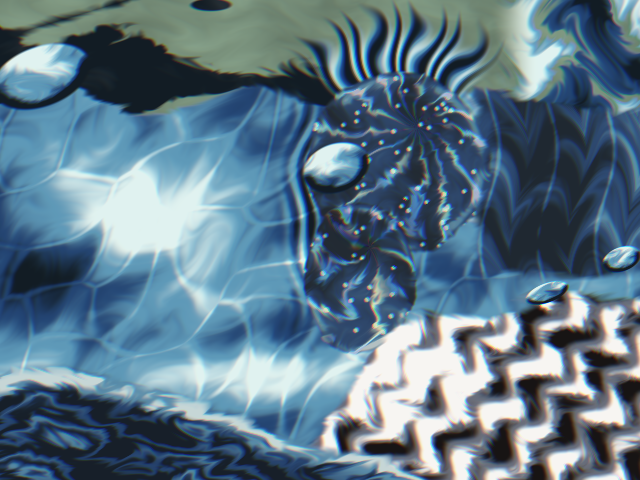
Give the GLSL for this texture, as a Shadertoy shader.

```glsl
// Sunlit water and thick glass: blue facets, two domes, ribbed folds and foam.
// Layered sines give each zone a tone for a colour ramp; soft masks stack the
// zones, and red and blue are sampled apart like a prism.

const vec3 INK = vec3(.07, .11, .14);
const vec3 NAVY = vec3(.14, .27, .45);
const vec3 SKY = vec3(.37, .6, .72);
const vec3 PALE = vec3(.88, .95, .94);
const vec3 SAGE = vec3(.46, .55, .47);
const vec3 SLATE = vec3(.33, .35, .4);

vec2 turn(vec2 p, float a) {
  return vec2(cos(a) * p.x + sin(a) * p.y, cos(a) * p.y - sin(a) * p.x);
}

vec2 hash2(vec2 p) {
  return fract(sin(vec2(dot(p, vec2(127.1, 311.7)), dot(p, vec2(269.5, 183.3)))) * 4375.5);
}

float blob(vec2 p, vec2 center, vec2 size) {
  vec2 d = (p - center) / size;
  return exp(-dot(d, d));
}

float below(float edge, float soft, float v) {
  return 1. - smoothstep(edge - soft, edge + soft, v);
}

// Layered sines, each bent by the one before: about -1 to 1
float ripple(vec2 p, float bend) {
  float sum = 0., amp = .5;
  for (int i = 0; i < 5; i++) {
    p += bend * sin(p.yx * 1.4 + vec2(1.7, 4.1) + float(i));
    sum += amp * sin(p.x + .7 * sin(p.y));
    p = turn(p, .9) * 1.7;
    amp *= .6;
  }
  return sum;
}

// Cellular noise: nearest distance, gap to the second, cell value
vec3 facets(vec2 p) {
  float first = 9., second = 9., id = 0.;
  for (int k = 0; k < 9; k++) {
    vec2 c = floor(p) + vec2(k % 3, k / 3) - 1.;
    float d = length(c + hash2(c) - p);
    second = min(second, max(first, d));
    if (d < first) { first = d; id = hash2(c + 7.).x; }
  }
  return vec3(first, second - first, id);
}

vec3 glass(float t) {
  vec3 c = mix(INK, NAVY, smoothstep(.02, .3, t));
  c = mix(c, SKY, smoothstep(.28, .58, t));
  return mix(c, PALE, smoothstep(.58, .92, t));
}

// Diagonal facets with light and deep patches
vec3 water(vec2 p) {
  vec2 q = turn(p, .7);
  vec3 f = facets(q * vec2(5, 9) + .25 * sin(q.yx * 17.));
  float t = .47 + .23 * ripple(q * vec2(12, 22), .45);
  t += .22 * (f.z - .5) * smoothstep(0., .25, f.y) + .13 * below(.06, .06, f.y);
  t += .42 * blob(p, vec2(.27, .55), vec2(.17, .13));
  t += .45 * blob(p, vec2(.46, .23), vec2(.25, .06));
  t -= .38 * blob(p, vec2(.05, .42), vec2(.14, .1));
  t -= .4 * blob(p, vec2(.6, .31), vec2(.06));
  float threads = sin(p.x * 190. + 4. * sin(p.y * 13.) + 2. * sin(p.y * 31.));
  return glass(t + .4 * threads * blob(p, vec2(.64, .58), vec2(.035, .2)));
}

// Smooth sage surface crossed by a ragged dark band
vec3 bank(vec2 p, float r) {
  float band = abs(p.y - .87 + .08 * p.x) - .08 + .09 * p.x + .045 * r;
  float streak = abs(p.y - .92 - .3 * p.x) - .022 + .08 * p.x + .015 * r;
  float dark = below(0., .009, min(band, streak));
  dark = max(dark, smoothstep(.4, .6, blob(p, vec2(.44, .99), vec2(.05, .015))));
  vec3 c = mix(SAGE * (1. + .12 * r), INK + .07 * max(r, 0.), dark);
  float s = ripple(p * 19., .6);
  return mix(c, glass(.5 + .6 * s), smoothstep(1.02, 1.12, p.x) * smoothstep(.05, .25, abs(s)));
}

vec3 ribs(vec2 p) {
  float fold = fract((p.x + .02 * sin(p.y * 16.)) / .12) - .5;
  float t = .23 + .33 * ripple(p * vec2(15, 26) + vec2(0, 9. * fold * fold), .55);
  t -= .15 * blob(p, vec2(1.12, .52), vec2(.12, .08));
  return mix(glass(t + .25 * below(.03, .03, abs(fold))), SLATE, .2);
}

// Dark dome with bright spokes, rim and sparkles; alpha is its mask
vec4 dome(vec2 p, vec2 center, vec2 size, float spokes, float lift) {
  vec2 d = (p - center) / size, s = d - vec2(.2, .4);
  float r = ripple(p * 34., .5), rad = length(d) + .04 * r;
  float ray = pow(.5 + .5 * sin(atan(s.y, s.x) * spokes + 3. * r + 5. * length(s)), 5.);
  vec3 f = facets(p * 45.);
  float t = .17 + .16 * r + .5 * ray * smoothstep(.1, .5, length(s)) - lift * d.y;
  t += .35 * blob(vec2(rad), vec2(.93), vec2(.07)) * (.5 + r);
  t += .8 * below(.2, .12, f.x) * step(.8, f.z);
  vec3 prism = .5 + .5 * cos(9. * rad + 4. * r - vec3(0, 1, 2.2));
  vec3 c = mix(glass(t), SLATE * .85, .3) + .22 * ray * (prism - .3);
  return vec4(c, below(1., .025, rad));
}

// Blue and white stripes fanned above the large dome
vec4 fan(vec2 d) {
  float rad = length(d), ang = atan(d.x, d.y);
  float stripe = sin(ang * 42. + 2. * sin(rad * 38.) + 1.5 * sin(ang * 17.));
  float mask = smoothstep(.17, .19, rad) * below(.29, .03, rad + .03 * stripe);
  return vec4(glass(.12 + .42 * stripe + 1.2 * rad), mask * below(.72, .1, abs(ang)));
}

// Black, grey and white ripples
vec3 surf(vec2 p) {
  vec2 q = turn(p, .95);
  float r = ripple(q * vec2(46, 32), .5);
  float t = .5 + .3 * sin(q.y * 72. + 1.4 * sin(q.x * 60.) + r) + .38 * r;
  t += .5 * blob(p, vec2(.84, .23), vec2(.17, .11));
  vec3 c = mix(vec3(.09, .08, .08), SLATE + .08, smoothstep(.1, .5, t));
  return mix(c, vec3(.97, .96, .95), smoothstep(.5, .85, t));
}

vec3 undertow(float depth, float r) {
  float t = .15 + .2 * r + .2 * sin(depth * 110. + 5. * r);
  return mix(glass(t + .75 * exp(-depth * depth * 2000.)), vec3(.2, .2, .28), .15);
}

vec4 droplet(vec2 p, vec2 center, vec2 size) {
  vec2 d = turn(p - center, .35) / size;
  float t = .6 + .35 * d.y + .3 * ripple(d * 3. + center * 20., .5);
  t -= .7 * smoothstep(.65, .95, length(d)) * below(.1, .3, d.y);
  return vec4(glass(t), below(1., .05, length(d)));
}

vec3 over(vec3 base, vec4 layer) { return mix(base, layer.rgb, layer.a); }

vec3 scene(vec2 p) {
  vec2 hub = vec2(.83, .66);
  float r = ripple(p * vec2(17, 36), .45);
  float side = smoothstep(.97, 1., p.x + .015 * r) * smoothstep(.41, .44, p.y + .02 * r);
  vec3 c = mix(water(p), ribs(p), side);
  float shore = .79 + .025 * sin(p.x * 14.) + .02 * r;
  c = mix(bank(p, r), c, below(shore, .008, p.y));
  c = over(c, fan(p - hub));
  c = over(c, dome(p, hub, vec2(.19), 13., 0.));
  c = over(c, dome(p, vec2(.75, .42), vec2(.115, .16), 7., .25));
  float crest = min(1.3 * p.x - .758, .14 * p.x + .211) + .025 * r;
  c = mix(c, surf(p), below(crest, .012, p.y));
  float depth = .2 + .02 * sin(p.x * 9.) - .3 * p.x * p.x - p.y + .02 * r;
  c = mix(c, undertow(depth, r), smoothstep(-.025, 0., depth));
  c = over(c, droplet(p, vec2(.085, .84), vec2(.105, .062)));
  c = over(c, droplet(p, vec2(.7, .65), vec2(.07, .05)));
  c = over(c, droplet(p, vec2(1.14, .39), vec2(.045, .02)));
  return over(c, droplet(p, vec2(1.295, .46), vec2(.04, .025)));
}

void mainImage(out vec4 fragColor, in vec2 fragCoord) {
  vec2 p = fragCoord / iResolution.y, split = vec2(.0025, .0015);
  fragColor = vec4(scene(p + split).r, scene(p).g, scene(p - split).b, 1);
}
```
